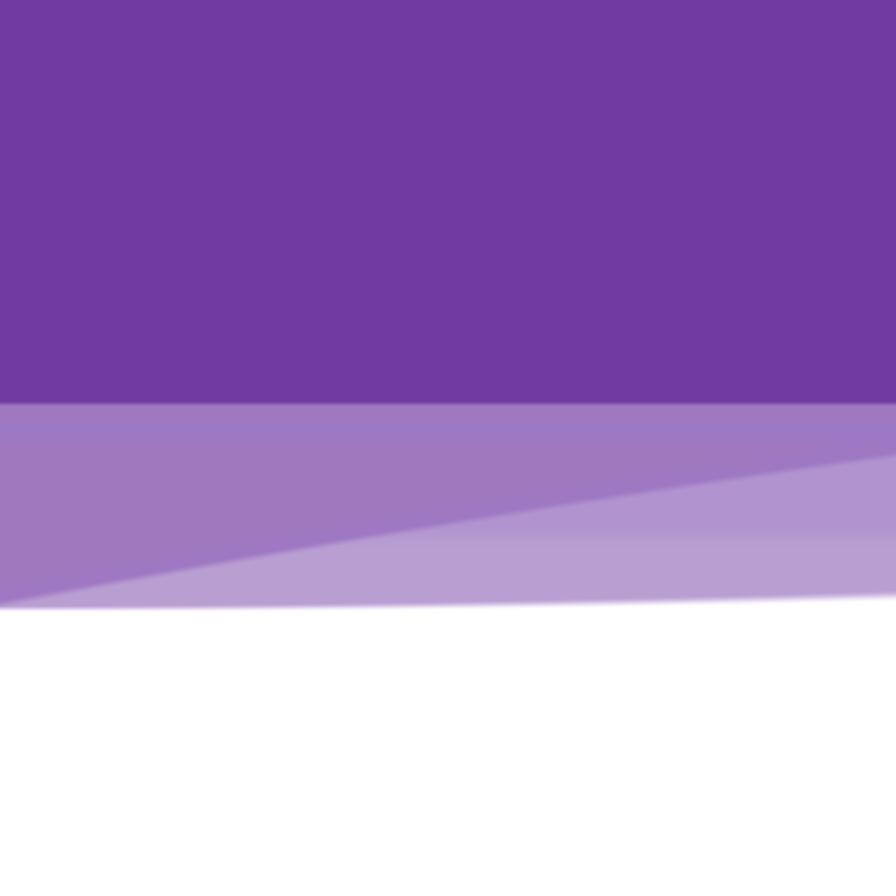
A Shadertoy shader for this background:

```glsl
// Flat purple banner over white, with two translucent lilac wedges along its lower edge.

// Soft coverage of the region above a height; softness is in canvas units.
float above(float y, float height, float softness) {
    float halfWidth = max(softness, 0.75 / iResolution.y);
    return smoothstep(height - halfWidth, height + halfWidth, y);
}

// Soft horizontal band centred on a height.
float band(float y, float centre, float width) {
    float d = (y - centre) / width;
    return exp(-d * d);
}

void mainImage(out vec4 fragColor, in vec2 fragCoord) {
    vec2 uv = fragCoord / iResolution.xy;

    // Edges: straight banner, gently bowed diagonal, slightly rising base
    float bannerEdge = 0.5495;
    float diagonalEdge = 0.3255 + uv.x * (0.1925 - 0.026 * uv.x);
    float baseEdge = 0.3205 + 0.0145 * uv.x * uv.x;

    // Pale wedge, a little deeper in its upper part
    vec3 paleLilac = mix(vec3(0.72, 0.62, 0.82), vec3(0.69, 0.575, 0.81),
                         smoothstep(0.385, 0.42, uv.y));

    // Middle wedge, with cooler tints under the banner and along the diagonal
    float coolTint = band(uv.y, 0.52, 0.014)
                   + 0.6 * band(uv.y, diagonalEdge + 0.008, 0.012);
    vec3 midLilac = mix(vec3(0.625, 0.47, 0.745), vec3(0.615, 0.47, 0.775),
                        min(coolTint, 1.0));

    // Layers from the bottom up
    vec3 color = vec3(1.0);
    color = mix(color, paleLilac, above(uv.y, baseEdge, 0.004 + 0.003 * uv.x));
    color = mix(color, midLilac, above(uv.y, diagonalEdge, 0.005));
    color = mix(color, vec3(0.44, 0.228, 0.632), above(uv.y, bannerEdge, 0.0035));

    fragColor = vec4(color, 1.0);
}
```
